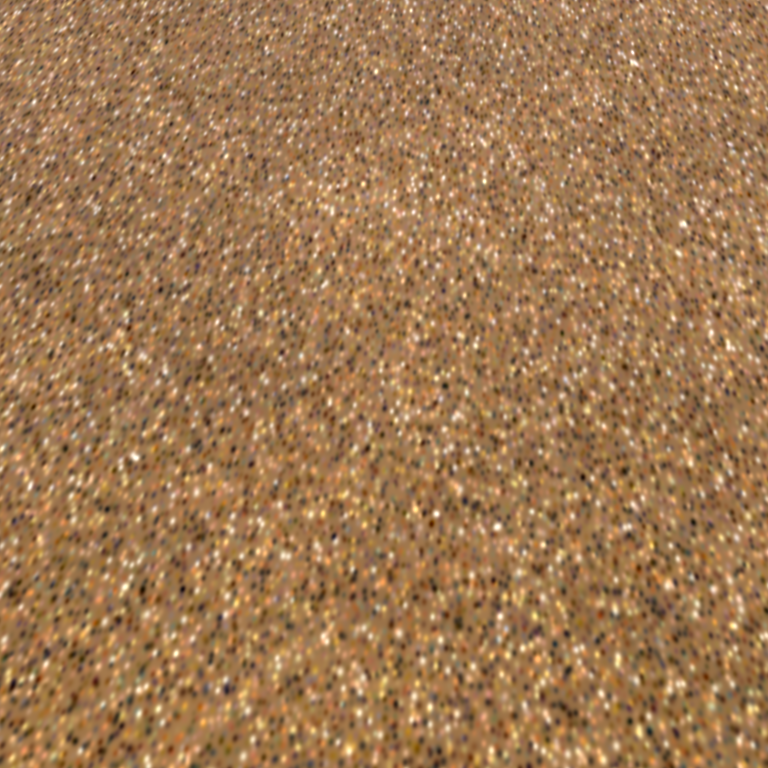
Give the GLSL for this texture, as a Shadertoy shader.

```glsl
// Coarse brown sand seen at a slant: blurred grains that shrink towards the top.
// Jittered Gaussian spots in perspective cells add light or dark to a mean tone,
// then broad noise patches and a warmer, crisper foreground shade the whole.

#define NEAR_GRAIN 0.0086   // grain spacing at the bottom edge
#define FAR_GRAIN 0.0044    // grain spacing at the top edge
#define GRAIN_STRETCH 1.35  // grain height over width
#define VANISH_X 0.62       // column the grain rows lean towards
#define SHARPNESS 4.0       // falloff of each grain
#define NEAR_CONTRAST 1.15  // grain contrast at the bottom edge
#define FAR_CONTRAST 0.82   // grain contrast at the top edge
#define TONE_SPREAD 0.32    // brightness spread between grains
#define TINT_SPREAD 0.16    // spread from orange to grey-blue grains
#define GLINT_SHARE 0.045   // share of pale shiny grains
#define SHADOW_SHARE 0.05   // share of dark gaps
#define PATCH_DEPTH 0.22    // strength of broad light and dark patches

const vec3 MEAN_SAND = vec3(0.625, 0.470, 0.315);
const vec3 GLINT = vec3(0.98, 0.90, 0.81);
const vec3 SHADOW = vec3(0.30, 0.24, 0.18);

// Three random values from a cell, without sine
vec3 hash3(vec2 p) {
    vec3 q = fract(p.xyx * vec3(0.1031, 0.1030, 0.0973));
    q += dot(q, q.yxz + 33.33);
    return fract((q.xxy + q.yzz) * q.zyx);
}

float valueNoise(vec2 p) {
    vec2 cell = floor(p);
    vec2 f = fract(p);
    f = f * f * (3.0 - 2.0 * f);
    float low = mix(hash3(cell).x, hash3(cell + vec2(1, 0)).x, f.x);
    float high = mix(hash3(cell + vec2(0, 1)).x, hash3(cell + vec2(1, 1)).x, f.x);
    return mix(low, high, f.y);
}

float fbm(vec2 p) {
    float sum = 0.0;
    float amplitude = 0.5;
    for (int i = 0; i < 4; i++) {
        sum += amplitude * valueNoise(p);
        p = mat2(1.6, 1.2, -1.2, 1.6) * p + 17.3;
        amplitude *= 0.5;
    }
    return sum / 0.9375;
}

// Picks a sand colour by its share of the area
vec3 sandColour(float pick) {
    if (pick < 0.25) return vec3(0.64, 0.45, 0.31);
    if (pick < 0.43) return vec3(0.64, 0.51, 0.31);
    if (pick < 0.61) return vec3(0.71, 0.55, 0.41);
    if (pick < 0.78) return vec3(0.53, 0.40, 0.24);
    if (pick < 0.92) return vec3(0.52, 0.34, 0.23);
    return vec3(0.74, 0.64, 0.44);
}

// Sums how far the grains around a point differ from the mean tone
vec3 grainOffset(vec2 p) {
    vec2 home = floor(p);
    vec3 sum = vec3(0.0);
    for (int j = -2; j <= 2; j++) {
        for (int i = -2; i <= 2; i++) {
            vec2 cell = home + vec2(i, j);
            vec3 place = hash3(cell + 71.7);
            vec3 look = hash3(cell + 413.1);
            vec2 offset = cell + place.xy - p;
            float falloff = SHARPNESS * (0.7 + 0.6 * place.z);
            float weight = exp(-falloff * dot(offset, offset));

            vec3 colour = sandColour(look.x) * (1.0 + TONE_SPREAD * (2.0 * look.y - 1.0));
            float tint = fract(look.x * 41.0 + look.y * 23.0) - 0.5;
            colour += TINT_SPREAD * tint * vec3(-0.4, 0.1, 1.0);
            colour = mix(colour, GLINT, 0.9 * step(1.0 - GLINT_SHARE, look.z));
            colour = mix(colour, SHADOW, 0.85 * step(look.z, SHADOW_SHARE));
            sum += weight * (colour - MEAN_SAND);
        }
    }
    return sum;
}

void mainImage(out vec4 fragColor, in vec2 fragCoord) {
    vec2 uv = fragCoord / iResolution.xy;

    // Perspective cells: the width falls linearly with height
    float size = mix(NEAR_GRAIN, FAR_GRAIN, uv.y);
    float depth = log(NEAR_GRAIN / size) / (NEAR_GRAIN - FAR_GRAIN);
    vec2 ground = vec2((uv.x - VANISH_X) / size, depth / GRAIN_STRETCH);

    // Grain contrast fades with distance
    float contrast = mix(NEAR_CONTRAST, FAR_CONTRAST, uv.y);
    vec3 colour = MEAN_SAND + contrast * grainOffset(ground);

    // Broad uneven patches and small clumps
    float broad = fbm(vec2(uv.x * 2.6 + uv.y, uv.y * 4.5 - uv.x) + 5.0) - 0.5;
    float clumps = valueNoise(ground * 0.2 + 40.0) - 0.5;
    colour *= 1.0 + PATCH_DEPTH * broad + 0.08 * clumps;

    // Warmer foreground, paler distance
    colour *= mix(vec3(1.0, 0.98, 0.90), vec3(1.0, 1.01, 1.08), uv.y);
    fragColor = vec4(clamp(colour, 0.0, 1.0), 1.0);
}
```
